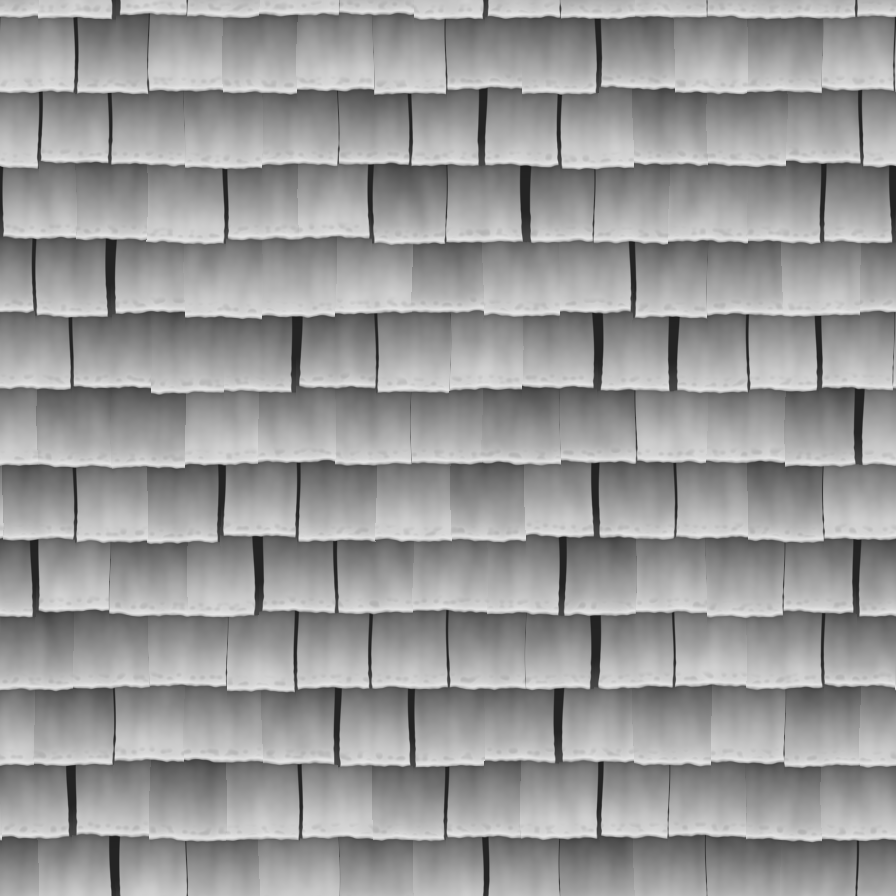
This texture map is drawn by a Shadertoy shader. Its source:

```glsl
// Overlapping rows of weathered grey wooden shingles with ragged lower edges.
#define COUNT 12.0        // shingles across and rows down (even)
#define ROW_SHIFT 0.14    // vertical placement of the rows
#define LOW_GREY 0.865    // brightness at the lower edge
#define TOP_GREY 0.385    // brightness under the overlap
#define TONE_RANGE 0.13   // brightness change between shingles
#define DROOP_RANGE 0.09  // uneven length of shingles
#define JOINT_JITTER 0.09 // sideways scatter of joints
#define GAP_MAX 0.17      // widest gap between shingles
#define GAP_CLOSE 0.03    // closes the narrow gaps
#define SOFT 0.012        // edge softness
#define STAIN 0.09        // strength of streaks and blotches

float hash(vec2 p) {
    vec3 q = fract(vec3(p.xyx) * vec3(0.1031, 0.1030, 0.0973));
    q += dot(q, q.yzx + 33.33);
    return fract((q.x + q.y) * q.z);
}

// Random value per shingle, wrapping around the tile.
float cellHash(vec2 id, float seed) {
    return hash(mod(id, COUNT) + seed * 17.0 + 3.0);
}

// Smooth cellular noise that repeats after a whole number of cells.
float blobs(vec2 uv, vec2 period) {
    vec2 p = uv * period, base = floor(p);
    float sum = 0.0;
    for (int y = -1; y <= 1; y++)
    for (int x = -1; x <= 1; x++) {
        vec2 c = base + vec2(x, y);
        vec2 w = mod(c, period);
        vec2 d = c + 0.15 + 0.7 * vec2(hash(w + 5.0), hash(w + 71.0)) - p;
        sum += exp(-6.0 * dot(d, d));
    }
    return sum / (0.6 + sum);
}

// One row of shingles: x = grey, y = height above the ragged lower edge.
vec2 shingleRow(vec2 p, float row, float lump, float streak, float aa) {
    float u = p.x + 0.5 * mod(row + 1.0, 2.0);
    float h = p.y - row;

    // Nearest joint, slightly displaced and bowed
    float joint = floor(u + 0.5);
    vec2 jointId = vec2(joint, row);
    float bow = 0.012 * sin(h * 4.0 + 6.28 * cellHash(jointId, 1.0));
    float d = u - joint - JOINT_JITTER * (cellHash(jointId, 2.0) - 0.5) + bow;
    vec2 id = vec2(d < 0.0 ? joint - 1.0 : joint, row);
    float x = u - id.x;

    // Drooping, tilted and wavy lower edge
    float phase = 6.28 * cellHash(id, 3.0);
    float droop = 0.035 + DROOP_RANGE * cellHash(id, 4.0)
        + 0.05 * (cellHash(id, 5.0) - 0.35) * (x - 0.5)
        + 0.009 * sin(x * 7.0 + phase) + 0.005 * sin(x * 17.0 + phase * 2.0)
        + 0.03 * (0.5 - lump);
    float t = h + droop;

    // Vertical gradient, tone, streaks and a pale crumbling lip
    float grey = mix(LOW_GREY, TOP_GREY, clamp(t, 0.0, 1.1));
    grey += TONE_RANGE * (cellHash(id, 6.0) - 0.5) * smoothstep(0.0, 0.3, t);
    grey += STAIN * (streak - 0.5) * smoothstep(0.0, 0.25, t);
    grey += 0.012 * sin(x * 11.0 + phase + 1.5 * sin(h * 3.0 + phase));
    float blotch = smoothstep(0.04, 0.1, t) * (1.0 - smoothstep(0.1, 0.22, t));
    grey -= STAIN * blotch * smoothstep(0.4, 0.7, lump);
    grey += 0.04 * (1.0 - smoothstep(0.03, 0.11, t));
    grey -= 0.3 * (1.0 - smoothstep(-0.01, 0.045, t));

    // Dark gap, a little wider towards the top
    float width = GAP_MAX * pow(cellHash(jointId, 7.0), 3.0) - GAP_CLOSE;
    width *= width > 0.0 ? 0.8 + 0.3 * h : 1.0;
    float rough = 0.02 * (lump - 0.5) * (1.0 - smoothstep(0.1, 0.5, h));
    float side = abs(d) - 0.5 * width + (width > 0.0 ? rough : 0.0);
    float gap = 1.0 - smoothstep(-aa, aa, side);
    grey = mix(grey, mix(0.27, 0.14, smoothstep(0.0, 0.45, t)), gap);
    return vec2(grey, t);
}

void mainImage(out vec4 fragColor, in vec2 fragCoord) {
    vec2 uv = fragCoord / iResolution.xy;
    vec2 p = uv * COUNT + vec2(0.0, ROW_SHIFT);
    float row = floor(p.y);
    float aa = max(SOFT, 0.6 * COUNT / iResolution.y);

    float lump = blobs(uv, vec2(96.0, 108.0));
    float streak = 0.6 * blobs(uv, vec2(72.0, 18.0))
                 + 0.4 * blobs(uv, vec2(36.0, 24.0));

    // The row above hangs over this one and shades it
    vec2 lower = shingleRow(p, row, lump, streak, aa);
    vec2 upper = shingleRow(p, row + 1.0, lump, streak, aa);
    float shadow = 1.0 - 0.16 * exp(min(upper.y, 0.0) / 0.05);
    float grey = mix(lower.x * shadow, upper.x, smoothstep(-aa, aa, upper.y));
    fragColor = vec4(vec3(clamp(grey, 0.0, 1.0)), 1.0);
}
```
